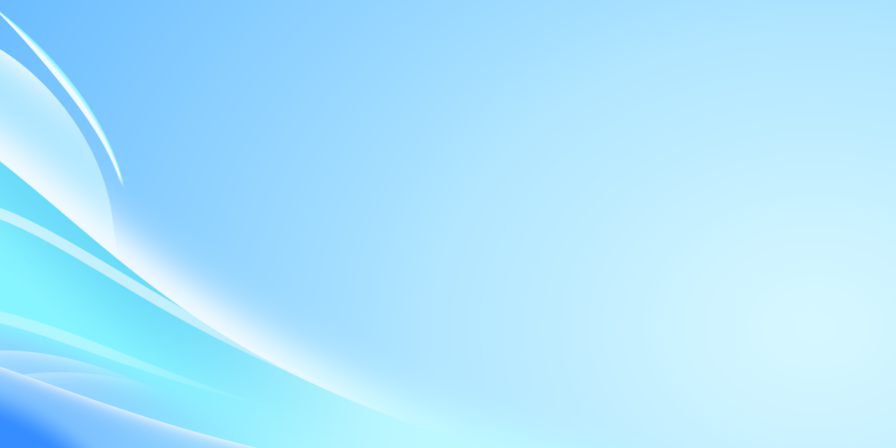
Write a Shadertoy shader that draws this background.

```glsl
// Pale blue radial backdrop with glossy ribbons sweeping down from the left.
// Each ribbon hangs below a cubic Bezier edge; signed distance to that edge
// drives its coverage, soft shading and glow. Units: canvas height = 1.

const vec3 WHITE      = vec3(0.95, 0.98, 1.00);
const vec3 LIGHT_CORE = vec3(0.84, 0.97, 1.00);
const vec3 SKY        = vec3(0.69, 0.90, 1.00);
const vec3 DEEP_SKY   = vec3(0.42, 0.74, 1.00);
const vec3 TEAL       = vec3(0.42, 0.86, 0.98);
const vec3 CYAN       = vec3(0.53, 0.96, 1.00);
const vec3 PALE_CYAN  = vec3(0.74, 0.97, 1.00);
const vec3 SOFT_BLUE  = vec3(0.55, 0.82, 1.00);
const vec3 BASE_BLUE  = vec3(0.47, 0.74, 1.00);
const vec3 ROYAL_BLUE = vec3(0.18, 0.53, 1.00);

const vec2  LIGHT_CENTER = vec2(1.82, 0.27);
const float LIGHT_SQUASH = 1.3;   // vertical falloff of the backdrop
const float GLOW_WIDTH   = 0.075; // halo above the main ribbon
const int   SOLVE_STEPS  = 16;

vec2 bezier(vec2 a, vec2 b, vec2 c, vec2 d, float t) {
    float s = 1.0 - t;
    return s*s*s*a + 3.0*s*s*t*b + 3.0*s*t*t*c + t*t*t*d;
}

// Signed distance to a curve that advances in x; positive above it.
float curveDistance(vec2 p, vec2 a, vec2 b, vec2 c, vec2 d) {
    float low = 0.0, high = 1.0;
    for (int i = 0; i < SOLVE_STEPS; i++) {
        float middle = 0.5 * (low + high);
        if (bezier(a, b, c, d, middle).x < p.x) low = middle;
        else high = middle;
    }
    float t = 0.5 * (low + high), s = 1.0 - t;
    vec2 tangent = normalize(s*s*(b - a) + 2.0*s*t*(c - b) + t*t*(d - c));
    return dot(p - bezier(a, b, c, d, t), vec2(-tangent.y, tangent.x));
}

// Smooth coverage of the area below an edge.
float below(float dist) {
    float pixel = 1.0 / iResolution.y;
    return smoothstep(-pixel, pixel, -dist);
}

// Strip hanging below an edge with the given thickness.
float strip(float dist, float width) {
    return below(dist) * below(-dist - width);
}

// Sheet that is strongest at its edge and fades out underneath.
float sheet(float dist, float depth) {
    return below(dist) * exp(-max(-dist, 0.0) / depth);
}

vec3 backdrop(vec2 p) {
    float r = length((p - LIGHT_CENTER) * vec2(1.0, LIGHT_SQUASH));
    vec3 color = mix(LIGHT_CORE, SKY, smoothstep(-0.1, 1.05, r));
    return mix(color, DEEP_SKY, clamp((r - 0.85) / 1.2, 0.0, 1.0));
}

void mainImage(out vec4 fragColor, in vec2 fragCoord) {
    vec2 p = fragCoord / iResolution.y;
    vec3 color = backdrop(p);

    // Slim crescent at the upper left
    float crescent = curveDistance(p, vec2(0.0, 0.974), vec2(0.117, 0.883),
                                   vec2(0.247, 0.74), vec2(0.284, 0.56));
    float along = clamp(p.x / 0.284, 0.0, 1.0);
    float width = 0.005 + 0.016 * sin(3.14159 * along);
    float taper = 1.0 - smoothstep(0.93, 1.0, along);
    vec3 sheen = mix(CYAN, WHITE, smoothstep(0.0, 0.6, -crescent / width));
    color = mix(color, sheen, strip(crescent, width * taper) * taper);

    // Translucent lobe with a bright rim
    float lobe = curveDistance(p, vec2(0.0, 0.89), vec2(0.117, 0.818),
                               vec2(0.229, 0.674), vec2(0.25, 0.518));
    float rimFade = mix(0.85, 0.2, smoothstep(0.02, 0.24, p.x));
    color = mix(color, PALE_CYAN, 0.6 * below(lobe));
    color = mix(color, WHITE, rimFade * sheet(lobe, 0.045));

    // Main ribbon: white halo above, cyan body below
    float body = curveDistance(p, vec2(0.0, 0.64), vec2(0.28, 0.42),
                               vec2(0.48, 0.17), vec2(1.12, -0.01));
    float halo = exp(-pow(max(body, 0.0) / GLOW_WIDTH, 2.0));
    vec3 haloColor = mix(WHITE, PALE_CYAN, smoothstep(0.4, 1.1, p.x));
    color = mix(color, haloColor, 0.95 * halo);
    vec3 bodyColor = mix(TEAL, CYAN, smoothstep(0.0, 0.2, -body));
    bodyColor = mix(bodyColor, PALE_CYAN, smoothstep(0.25, 0.95, p.x));
    color = mix(color, bodyColor, below(body));

    // Pale fold that merges into the main edge
    float fold = curveDistance(p, vec2(0.0, 0.536), vec2(0.195, 0.466),
                               vec2(0.443, 0.245), vec2(0.99, 0.031));
    float foldFade = 1.0 - smoothstep(0.3, 0.99, p.x);
    color = mix(color, WHITE, 0.65 * foldFade * strip(fold, 0.004 + 0.02 * foldFade));

    // Lower cyan fold, turning blue towards the bottom
    float lower = curveDistance(p, vec2(0.0, 0.305), vec2(0.2, 0.26),
                                vec2(0.42, 0.13), vec2(0.73, 0.06));
    float lowerFade = 1.0 - smoothstep(0.1, 0.73, p.x);
    color = mix(color, SOFT_BLUE, lowerFade * below(lower) * smoothstep(0.0, 0.1, -lower));
    color = mix(color, PALE_CYAN, 0.75 * lowerFade * strip(lower, 0.026 * lowerFade));

    // Two crossing veils
    float veilFade = 1.0 - smoothstep(0.08, 0.4, p.x);
    float veilA = curveDistance(p, vec2(0.0, 0.218), vec2(0.13, 0.218),
                                vec2(0.25, 0.18), vec2(0.42, 0.10));
    float veilB = curveDistance(p, vec2(0.0, 0.154), vec2(0.12, 0.182),
                                vec2(0.27, 0.175), vec2(0.45, 0.10));
    color = mix(color, WHITE, 0.5 * veilFade * sheet(veilA, 0.025));
    color = mix(color, WHITE, 0.4 * veilFade * sheet(veilB, 0.02));

    // Blue base under a white band, with a deep blue corner
    float base = curveDistance(p, vec2(0.0, 0.182), vec2(0.15, 0.13),
                               vec2(0.35, 0.05), vec2(0.62, -0.01));
    vec3 baseColor = mix(BASE_BLUE, SOFT_BLUE, smoothstep(0.1, 0.5, p.x));
    color = mix(color, baseColor, 0.9 * below(base));
    color = mix(color, WHITE, 0.8 * sheet(base, 0.017));
    float corner = curveDistance(p, vec2(0.0, 0.13), vec2(0.08, 0.10),
                                 vec2(0.15, 0.06), vec2(0.22, -0.01));
    color = mix(color, ROYAL_BLUE, 0.9 * smoothstep(0.01, -0.07, corner));

    fragColor = vec4(color, 1.0);
}
```
